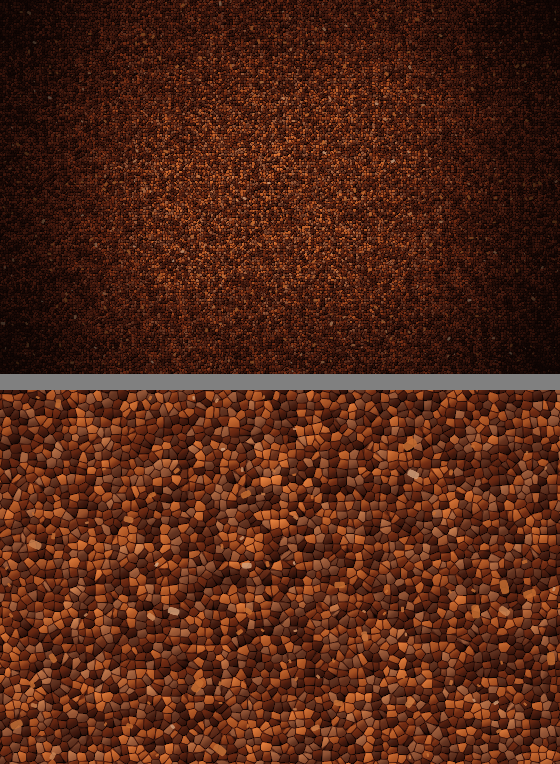
Top: the whole. Bottom: its middle third, enlarged.
A Shadertoy shader for this texture:

```glsl
// Fine ground coffee: rust-brown grains with bright flecks, soft ridges and dark borders.
#define GRAINS vec2(200.0, 134.0)   // grain cells across the canvas
#define FLECKS vec2(72.0, 48.0)     // fleck cells across the canvas
#define FLECK_SHARE 0.3             // share of fleck cells that are filled
#define CLUMPS vec2(54.0, 40.0)     // small clusters of light and dark
#define RIDGES vec2(9.0, 21.0)      // long shallow ridges
#define CREVICE 0.38                // brightness left between grains
#define SIDE_LIGHT 0.28             // light left at the left and right edges
#define END_LIGHT 0.60              // light left at the top and bottom edges
#define EXPOSURE 1.0

const float TAU = 6.28318;

float hash(vec2 p) {
    return fract(sin(dot(p, vec2(127.1, 311.7))) * 43758.5453);
}

vec2 hash2(vec2 p) {
    return vec2(hash(p), hash(p + 57.3));
}

// Value noise that wraps after "period" cells
float noise(vec2 p, vec2 period) {
    vec2 i = floor(p), f = fract(p);
    f = f * f * (3.0 - 2.0 * f);
    vec2 a = mod(i, period), b = mod(i + 1.0, period);
    return mix(mix(hash(a), hash(vec2(b.x, a.y)), f.x),
               mix(hash(vec2(a.x, b.y)), hash(b), f.x), f.y);
}

// Wrapping Voronoi grains: xy = offset from centre, z = gap distance, w = grain seed
vec4 grainCell(vec2 p) {
    vec2 cell = floor(p), offset = vec2(0.0);
    float nearest = 8.0, second = 8.0, seed = 0.0;
    for (int y = -1; y <= 1; y++)
    for (int x = -1; x <= 1; x++) {
        vec2 c = cell + vec2(x, y);
        vec2 id = mod(c, GRAINS);
        vec2 d = p - c - 0.1 - 0.8 * hash2(id);
        float dist = length(d);
        if (dist < nearest) {
            second = nearest;
            nearest = dist;
            offset = d;
            seed = hash(id + 19.7);
        } else {
            second = min(second, dist);
        }
    }
    return vec4(offset, second - nearest, seed);
}

// Coffee colours from shadow to highlight; "dust" turns rust into dull brown
vec3 coffee(float v, float dust) {
    vec3 mid = mix(vec3(0.42, 0.16, 0.07), vec3(0.37, 0.19, 0.12), dust);
    vec3 high = mix(vec3(0.67, 0.33, 0.14), vec3(0.57, 0.33, 0.21), dust);
    vec3 col = mix(vec3(0.04, 0.012, 0.008), vec3(0.24, 0.09, 0.05), smoothstep(0.0, 0.36, v));
    col = mix(col, mid, smoothstep(0.3, 0.65, v));
    col = mix(col, high, smoothstep(0.62, 1.0, v));
    return col + max(v - 1.0, 0.0) * vec3(0.5, 0.38, 0.22);
}

// Sparse angular chips: x = coverage, y = paleness
vec2 fleck(vec2 p, float pixel) {
    vec2 id = mod(floor(p), FLECKS);
    vec2 d = fract(p) - 0.25 - 0.5 * hash2(id + 3.1);
    float angle = TAU * hash(id + 8.3);
    float c = cos(angle), s = sin(angle);
    d = abs(mat2(c, -s, s, c) * d) * vec2(0.75, 1.25);
    float size = mix(0.06, 0.23, pow(hash(id + 5.9), 3.0));
    float dist = max(d.x, d.y) * 0.6 + length(d) * 0.4 - size;
    float filled = step(hash(id + 11.9), FLECK_SHARE);
    float cover = filled * (1.0 - smoothstep(-0.5 * pixel, 0.5 * pixel, dist));
    return vec2(cover, pow(hash(id + 23.5), 4.0));
}

// Periodic light falloff, brightest in the middle
float lightFalloff(vec2 uv) {
    vec2 c = 0.5 + 0.5 * cos(TAU * uv);
    vec2 glow = 1.0 - c * c;
    return mix(SIDE_LIGHT, 1.0, glow.x) * mix(END_LIGHT, 1.0, glow.y);
}

void mainImage(out vec4 fragColor, in vec2 fragCoord) {
    vec2 uv = fragCoord / iResolution.xy;
    float pixel = 1.0 / iResolution.x;

    // Single grains, lit from the upper left
    vec4 grain = grainCell(uv * GRAINS);
    float gap = smoothstep(0.0, 0.12 + 0.8 * pixel * GRAINS.x, grain.z);
    float value = mix(0.36, 1.2, pow(grain.w, 1.2)) * mix(CREVICE, 1.0, gap);
    value += 0.35 * dot(grain.xy, vec2(-0.5, 0.85));

    // Clusters, wavy ridges and broad patches
    vec2 bent = uv + vec2(0.0, 0.035 * sin(TAU * (uv.x + 0.1)) + 0.012 * sin(TAU * (3.0 * uv.x + uv.y)));
    float clump = noise(uv * CLUMPS, CLUMPS);
    float ridge = noise(bent * RIDGES, RIDGES);
    float patchy = noise(bent * vec2(4.0, 6.0) + 0.5, vec2(4.0, 6.0));
    value *= 1.0 + 0.3 * (clump - 0.5) + 0.16 * (ridge - 0.5) + 0.14 * (patchy - 0.5);
    value *= 1.0 - 0.4 * smoothstep(0.72, 0.95, ridge) * smoothstep(0.3, 0.7, clump);

    // Colour, flecks and border shade
    float light = lightFalloff(uv) * EXPOSURE;
    float dust = smoothstep(0.5, 0.75, fract(grain.w * 17.0));
    vec3 col = coffee(value * light, dust);
    vec2 chip = fleck(uv * FLECKS, pixel * FLECKS.x);
    vec3 chipColor = mix(vec3(0.78, 0.43, 0.19), vec3(0.84, 0.67, 0.54), chip.y);
    col = mix(col, chipColor * mix(0.15, 1.0, light), chip.x * 0.85);
    fragColor = vec4(clamp(col, 0.0, 1.0), 1.0);
}
```
